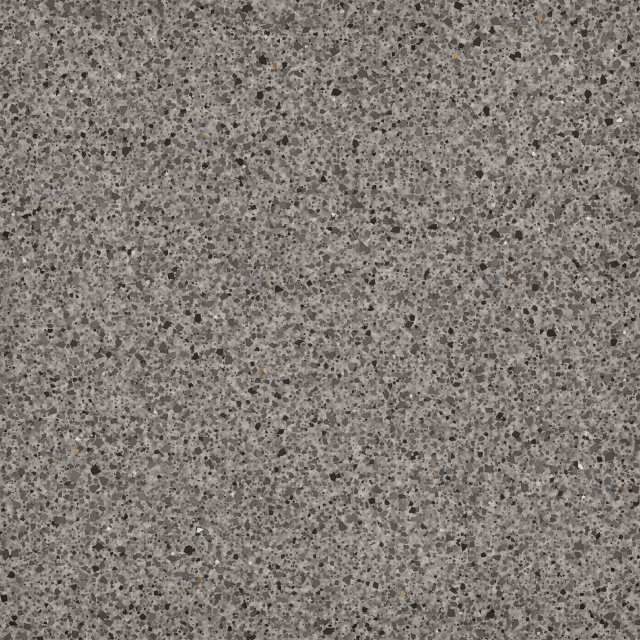
Give the GLSL for this texture, as a WebGL 2 fragment shader.

```glsl
#version 300 es
precision highp float;
// Fine-grained grey engineered stone: a mottled pale binder packed with small
// angular chips in several sizes, plus rare white and ochre specks.
// Chips are random convex polygons scattered on jittered grids.

uniform vec2 u_resolution;
out vec4 fragColor;

vec3 hash3(vec2 p) {
  vec3 q = fract(p.xyx * vec3(0.1031, 0.1030, 0.0973));
  q += dot(q, q.yxz + 33.33);
  return fract((q.xxy + q.yzz) * q.zyx);
}

float valueNoise(vec2 p) {
  vec2 cell = floor(p), f = fract(p);
  f = f * f * (3.0 - 2.0 * f);
  float low = mix(hash3(cell).x, hash3(cell + vec2(1, 0)).x, f.x);
  float high = mix(hash3(cell + vec2(0, 1)).x, hash3(cell + 1.0).x, f.x);
  return mix(low, high, f.y);
}

// Signed distance to a convex polygon with five randomly placed sides.
float polygonDistance(vec2 q, float radius, vec2 seed) {
  float d = -1.0;
  for (int i = 0; i < 5; i++) {
    vec3 h = hash3(seed + float(i) * 17.3);
    float angle = (float(i) + 0.8 * h.x) * 1.2566 + seed.x;
    d = max(d, dot(q, vec2(cos(angle), sin(angle))) - radius * (0.65 + 0.5 * h.y));
  }
  return d;
}

// Nearest chip of one grid: x = distance in canvas units, y = its random tone.
vec2 nearestChip(vec2 uv, float cells, float presence, vec2 radii, float layer) {
  vec2 p = uv * cells, home = floor(p);
  vec2 nearest = vec2(1.0, 0.0);
  for (int y = -1; y <= 1; y++) {
    for (int x = -1; x <= 1; x++) {
      vec2 cell = home + vec2(x, y);
      vec2 seed = cell + layer * 41.0 + 7.0;
      vec3 place = hash3(seed), kind = hash3(seed + 191.7);
      if (kind.x > presence) continue;
      vec2 center = cell + 0.1 + 0.8 * place.xy;
      float radius = mix(radii.x, radii.y, kind.y * kind.y);
      float d = polygonDistance(p - center, radius, seed);
      if (d < nearest.x) nearest = vec2(d, place.z);
    }
  }
  return vec2(nearest.x / cells, nearest.y);
}

float coverage(float d) {
  float soft = 0.5 / u_resolution.y + 0.0003;
  return 1.0 - smoothstep(-soft, soft, d);
}

// Lay a dark chip over the tone, with a deeper rim and a few near-black grains.
float layChip(float tone, vec2 chip) {
  float body = chip.y < 0.14 ? 0.16 + 0.5 * chip.y : mix(0.27, 0.45, chip.y);
  body -= 0.05 * smoothstep(-0.0022, 0.0, chip.x);
  return mix(tone, body, coverage(chip.x));
}

void main() {
  vec2 uv = gl_FragCoord.xy / u_resolution.y;

  // Pale binder with fine mottling and crushed light grains
  float tone = 0.565 + 0.20 * (valueNoise(uv * 140.0) - 0.5);
  tone += 0.20 * (valueNoise(uv * 310.0 + 57.0) - 0.5);
  vec2 pale = nearestChip(uv, 150.0, 0.35, vec2(0.15, 0.4), 1.0);
  tone = mix(tone, 0.58 + 0.09 * pale.y, 0.8 * coverage(pale.x));

  // Dark chips, small to large
  tone = layChip(tone, nearestChip(uv, 175.0, 0.48, vec2(0.18, 0.42), 2.0));
  tone = layChip(tone, nearestChip(uv, 105.0, 0.50, vec2(0.24, 0.44), 3.0));
  tone = layChip(tone, nearestChip(uv, 66.0, 0.25, vec2(0.24, 0.42), 4.0));

  // Broad unevenness and slightly darker borders
  tone += 0.035 * (valueNoise(uv * 5.0 + 3.0) - 0.5);
  vec2 border = abs(gl_FragCoord.xy / u_resolution - 0.5);
  tone -= 0.03 * smoothstep(0.38, 0.5, max(border.x, border.y));
  vec3 color = tone + vec3(0.021, 0.0, -0.02);

  // Rare ochre to rust grains and bright white specks
  vec2 ochre = nearestChip(uv, 18.0, 0.07, vec2(0.05, 0.09), 5.0);
  vec3 ochreColor = mix(vec3(0.40, 0.25, 0.14), vec3(0.72, 0.58, 0.36), ochre.y);
  color = mix(color, ochreColor, 0.85 * coverage(ochre.x));
  vec2 white = nearestChip(uv, 20.0, 0.15, vec2(0.045, 0.085), 6.0);
  color = mix(color, vec3(0.74 + 0.18 * white.y), 0.9 * coverage(white.x));

  fragColor = vec4(clamp(color, 0.0, 1.0), 1.0);
}
```
